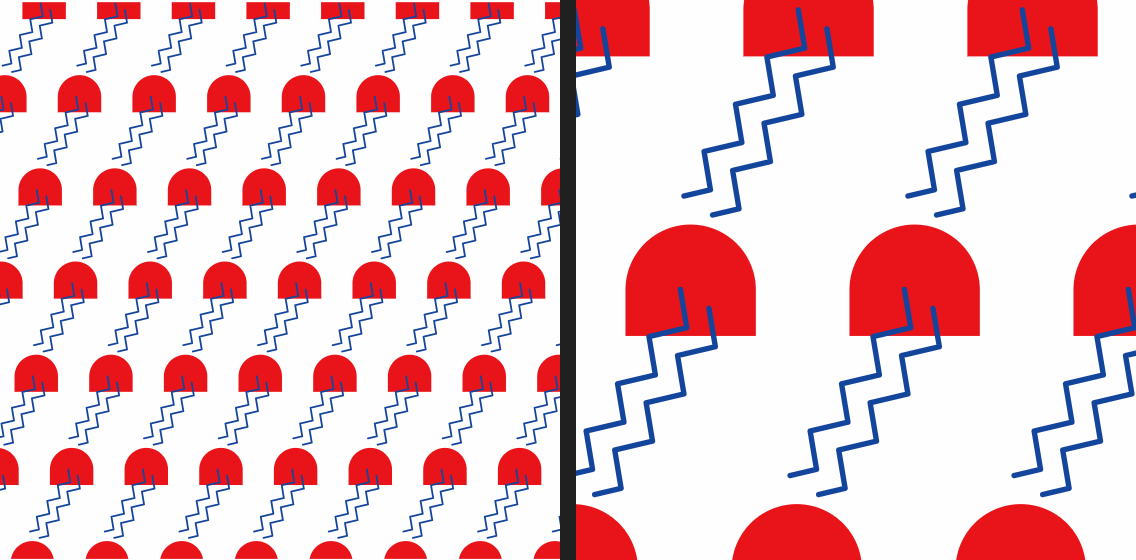
Left: the whole. Right: its middle third, enlarged.
This pattern is drawn by a Shadertoy shader. Its source:

```glsl
// Staggered rows of red domes, each trailing two parallel blue zigzag lines.
// One motif fits inside one cell, so the plane is folded into a sheared grid
// and the dome and zigzags are drawn once from distance functions.

#define PITCH      vec2(0.13333, 0.1664)   // cell size
#define ROW_SHIFT  0.06315                 // sideways slip per row
#define ANCHOR     vec2(0.0788, 0.9659)    // base centre of the first dome
#define CELL_LOW   vec2(0.086, 0.098)      // cell extent left of and below the base
#define RADIUS     0.0388                  // dome radius
#define SIDE       0.0275                  // straight part of the dome
#define ZIG_START  vec2(-0.0061, 0.0277)   // start of the first line
#define ZIG_DOWN   vec2(0.0038, -0.0228)   // steep stroke
#define ZIG_SIDE   vec2(-0.0225, -0.0053)  // shallow stroke
#define ZIG_OFFSET vec2(0.0170, -0.0113)   // second line from the first
#define HALF_LINE  0.0016                  // half the line width
#define MARGIN     vec2(0.0020, 0.0039)    // blank strip at bottom and top

const vec3 PAPER = vec3(1.0, 0.995, 1.0);
const vec3 RED   = vec3(0.91, 0.08, 0.10);
const vec3 BLUE  = vec3(0.08, 0.27, 0.61);

float segmentDistance(vec2 p, vec2 a, vec2 b) {
    vec2 pa = p - a, ba = b - a;
    return length(pa - ba * clamp(dot(pa, ba) / dot(ba, ba), 0.0, 1.0));
}

// Half disc on a short rectangle, base at y = 0
float domeDistance(vec2 p) {
    vec2 q = vec2(p.x, max(p.y - SIDE, 0.0));
    return max(length(q) - RADIUS, -p.y);
}

// Four pairs of strokes, the last one cut short
float zigzagDistance(vec2 p) {
    float d = 1.0;
    vec2 a = ZIG_START;
    for (int i = 0; i < 4; i++) {
        vec2 corner = a + ZIG_DOWN;
        vec2 next = corner + ZIG_SIDE * (i == 3 ? 0.7 : 1.0);
        d = min(d, segmentDistance(p, a, corner));
        d = min(d, segmentDistance(p, corner, next));
        a = next;
    }
    return d - HALF_LINE;
}

// Antialiased coverage, one pixel wide
float coverage(float d) {
    return clamp(0.5 - d * iResolution.y, 0.0, 1.0);
}

void mainImage(out vec4 fragColor, in vec2 fragCoord) {
    vec2 uv = fragCoord / iResolution.y;

    // Fold into the sheared grid
    vec2 p = uv - ANCHOR;
    float row = floor((p.y + CELL_LOW.y) / PITCH.y);
    p += vec2(ROW_SHIFT, -PITCH.y) * row;
    p.x = mod(p.x + CELL_LOW.x, PITCH.x) - CELL_LOW.x;

    // Dome below, lines on top
    float lines = min(zigzagDistance(p), zigzagDistance(p - ZIG_OFFSET));
    vec3 color = mix(PAPER, RED, coverage(domeDistance(p)));
    color = mix(color, BLUE, coverage(lines));

    // Blank strips at the bottom and top edges
    float outside = max(MARGIN.x - uv.y, uv.y - 1.0 + MARGIN.y);
    color = mix(PAPER, color, coverage(outside));

    fragColor = vec4(color, 1.0);
}
```
